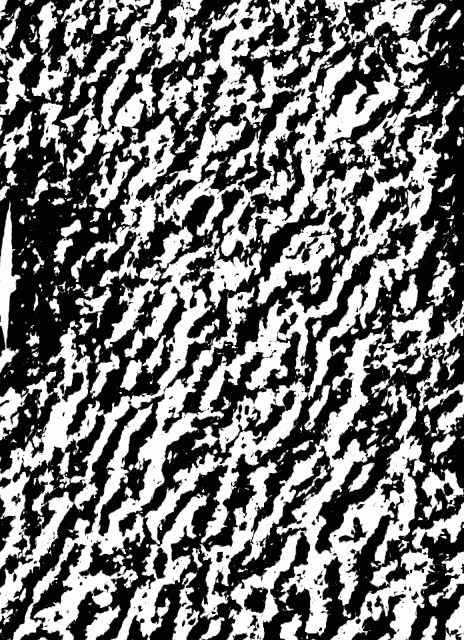
A Shadertoy shader for this texture:

```glsl
#define GRAIN_ANGLE 1.04
#define COARSE_FREQ 58.0
#define STRETCH 0.48
#define OCTAVES 4
#define WARP 0.007
#define RELIEF_SHIFT 0.016
#define CREASE_GAIN 0.15
#define SHADE_DEPTH 0.36
#define BIAS -0.025
#define EDGE_SOFTNESS 0.74
#define INK vec3(0.008)
#define PAPER vec3(0.992)

float hash(vec2 cell) {
    return fract(sin(dot(cell, vec2(127.1, 311.7))) * 43758.5);
}

// Smooth value noise centred on zero
float noise(vec2 p) {
    vec2 cell = floor(p), f = fract(p);
    f = f * f * (3.0 - 2.0 * f);
    float low = mix(hash(cell), hash(cell + vec2(1, 0)), f.x);
    float high = mix(hash(cell + vec2(0, 1)), hash(cell + vec2(1, 1)), f.x);
    return mix(low, high, f.y) - 0.5;
}

// Coordinates along and across a direction
vec2 alignTo(vec2 p, float angle) {
    vec2 along = vec2(cos(angle), sin(angle));
    return vec2(dot(p, along), dot(p, vec2(-along.y, along.x)));
}

vec2 warp(vec2 p) {
    vec2 broad = vec2(noise(p * 12.0 + 3.7), noise(p * 12.0 + 41.3));
    vec2 fine = vec2(noise(p * 60.0 + 17.1), noise(p * 60.0 + 71.9));
    return p + WARP * (2.6 * broad + 0.8 * fine);
}

// Slanted grain: coarse blobs stretched, fine specks nearly round
float grain(vec2 p, float height) {
    float sum = 0.0, freq = COARSE_FREQ, stretch = STRETCH;
    float weight = mix(1.15, 0.7, height);
    for (int i = 0; i < OCTAVES; i++) {
        float k = float(i);
        vec2 q = alignTo(p, GRAIN_ANGLE + 0.25 * sin(k * 2.4));
        sum += weight * noise(q * freq * vec2(stretch, 1.0) + 19.3 * k);
        weight = 0.76 * pow(0.7, k);
        freq *= 1.72;
        stretch = mix(stretch, 1.0, 0.25);
    }
    return sum;
}

// Side-lit relief: difference across the grain removes broad patches
float litGrain(vec2 p, float height) {
    vec2 across = vec2(sin(GRAIN_ANGLE), -cos(GRAIN_ANGLE));
    return grain(p, height) - 0.6 * grain(p + RELIEF_SHIFT * across, height);
}

// Thin bright folds following the zero lines of stretched noise
float crease(vec2 p) {
    vec2 q = alignTo(p, GRAIN_ANGLE - 0.25);
    float fold = abs(noise(q * vec2(9.0, 20.0) + 8.6));
    return 1.0 - smoothstep(0.0, 0.05, fold);
}

// Broad dark hollow at the left and dark upper right margin
float shade(vec2 uv) {
    vec2 hollow = (uv - vec2(0.08, 0.60)) / vec2(0.12, 0.19);
    float margin = smoothstep(0.88, 1.0, uv.x) * smoothstep(0.42, 0.8, uv.y);
    return exp(-dot(hollow, hollow)) + margin;
}

// Tapered bright strip on the left border
float borderStrip(vec2 uv, float roughness) {
    float t = (uv.y - 0.57) / 0.12;
    float halfWidth = 0.013 * (1.0 - t * t);
    float dist = abs(uv.x - 0.018 - 0.008 * sin(t * 1.5 - 1.0)) - halfWidth;
    return -dist * 45.0 + 0.15 * roughness;
}

void mainImage(out vec4 fragColor, in vec2 fragCoord) {
    vec2 uv = fragCoord / iResolution.xy;
    vec2 p = warp(fragCoord / iResolution.y);

    float rough = litGrain(p, uv.y);
    float relief = rough + BIAS + CREASE_GAIN * crease(p);
    relief -= SHADE_DEPTH * shade(uv);
    relief = max(relief, borderStrip(uv, rough));

    // Hard threshold with a smoothed edge
    float softness = max(EDGE_SOFTNESS * fwidth(relief), 0.0001);
    float white = smoothstep(-softness, softness, relief);
    fragColor = vec4(mix(INK, PAPER, white), 1.0);
}
```
